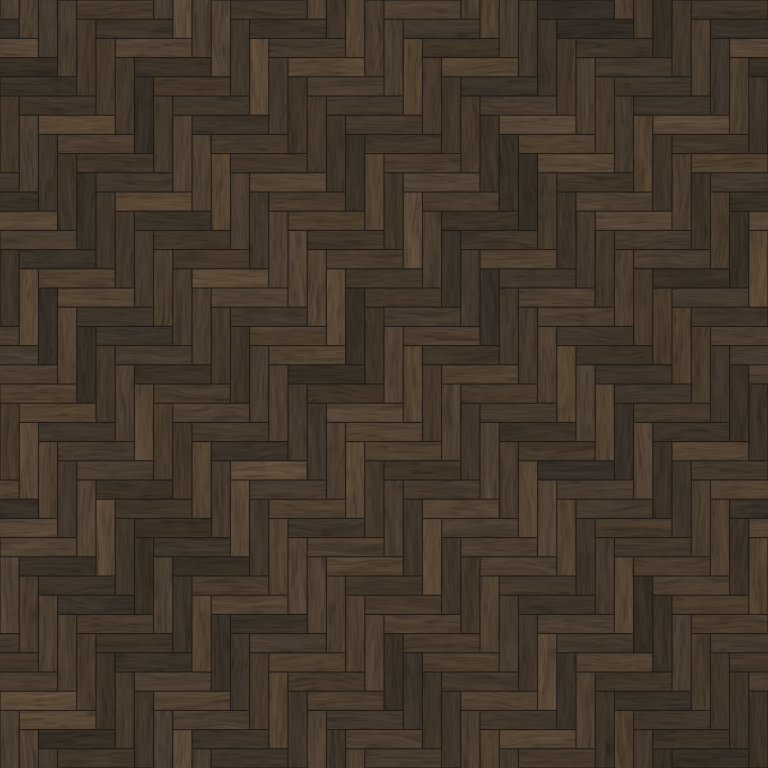
Give the GLSL for this texture, as a Shadertoy shader.

```glsl
#define CELLS 40.0        // plank widths across the canvas
#define PLANK_LEN 4.0     // plank length in plank widths
#define PHASE 4.0         // shift of the zigzag
#define GROOVE 0.055      // joint width in plank widths
#define GRAIN 0.20        // strength of the wood streaks
#define PORES 0.12        // strength of the dark pores
#define WARP 0.35         // waviness of the grain
#define TINT 0.014        // warm to grey drift between planks
#define DARK_WOOD vec3(0.200, 0.170, 0.137)
#define LIGHT_WOOD vec3(0.360, 0.290, 0.219)
#define JOINT vec3(0.115, 0.097, 0.078)

float hash(vec2 p) {
    vec3 q = fract(vec3(p.xyx) * 0.1031);
    q += dot(q, q.yzx + 33.33);
    return fract((q.x + q.y) * q.z);
}

float noise(vec2 p) {
    vec2 i = floor(p), f = fract(p);
    f = f * f * (3.0 - 2.0 * f);
    return mix(mix(hash(i), hash(i + vec2(1, 0)), f.x),
               mix(hash(i + vec2(0, 1)), hash(i + vec2(1, 1)), f.x), f.y);
}

// Finds the plank under p: local = (along, across), id = its first cell
void herringbone(vec2 p, out vec2 local, out vec2 id) {
    vec2 cell = floor(p), f = p - cell;
    float k = mod(cell.x - cell.y - PHASE, 2.0 * PLANK_LEN);
    if (k < PLANK_LEN) {
        local = vec2(k + f.x, f.y);
        id = cell - vec2(k, 0.0);
    } else {
        float row = 2.0 * PLANK_LEN - 1.0 - k;
        local = vec2(row + f.y, f.x);
        id = cell - vec2(0.0, row);
    }
    id = mod(id, CELLS);
}

// Brightness factor of the wood, streaked along x
float woodGrain(vec2 q, vec2 seed) {
    q += floor(seed * 200.0);
    q.y += WARP * (noise(q * vec2(0.5, 0.8)) - 0.5);
    float broad = noise(q * vec2(0.3, 3.0));
    float medium = noise(q * vec2(0.6, 7.0) + 17.0);
    float fine = noise(q * vec2(1.3, 14.0) + 41.0);
    float streak = 0.3 * broad + 0.35 * medium + 0.35 * fine - 0.5;
    float pore = smoothstep(0.55, 0.95, noise(q * vec2(1.5, 13.0) + 73.0));
    return 1.02 + 2.0 * GRAIN * streak - PORES * pore;
}

// Share of a pixel covered by a joint centred at distance zero
float jointCoverage(float dist, float px) {
    float halfWidth = 0.5 * GROOVE;
    float inner = max(dist - 0.5 * px, -halfWidth);
    float outer = min(dist + 0.5 * px, halfWidth);
    return clamp((outer - inner) / px, 0.0, 1.0);
}

void mainImage(out vec4 fragColor, in vec2 fragCoord) {
    vec2 uv = fragCoord / iResolution.y;
    float px = CELLS / iResolution.y;
    vec2 local, id;
    herringbone(vec2(uv.x, 1.0 - uv.y) * CELLS, local, id);

    // Plank tone and hue, mostly near the middle of the range
    vec2 seed = vec2(hash(id + 3.7), hash(id + 91.3));
    float tone = pow(0.5 * (hash(id + 11.9) + hash(id + 57.1)), 1.15);
    vec3 color = mix(DARK_WOOD, LIGHT_WOOD, tone);
    color += TINT * (seed.x - 0.5) * vec3(0.5, 0.0, -1.0);
    color *= woodGrain(local, seed);

    // Dark joints between the planks
    vec2 edge = min(local, vec2(PLANK_LEN, 1.0) - local);
    color = mix(color, JOINT, jointCoverage(min(edge.x, edge.y), px));

    fragColor = vec4(color, 1.0);
}
```
